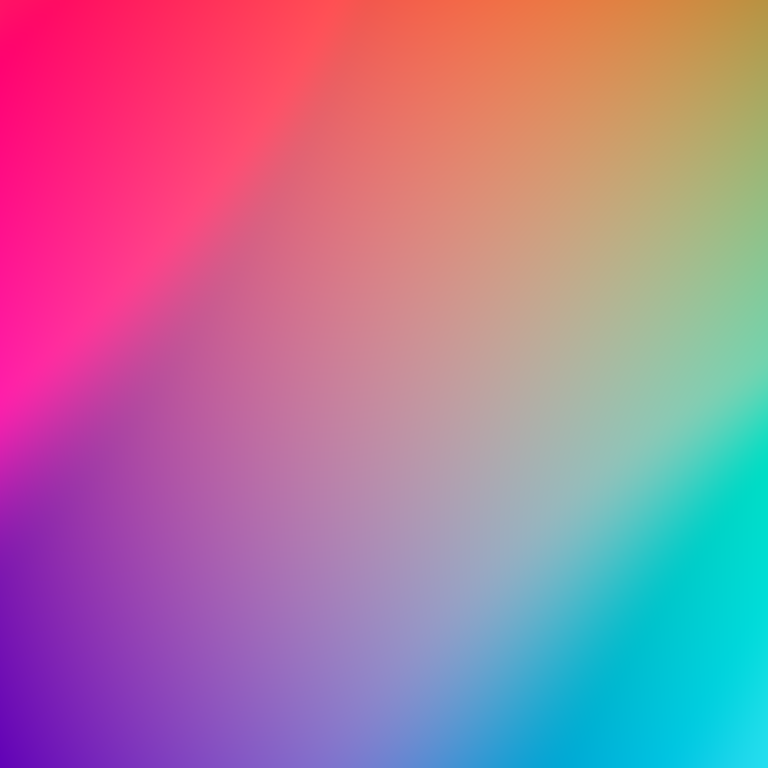
Give the GLSL for this background, as a WebGL 2 fragment shader.

```glsl
#version 300 es
precision highp float;
// Smooth three-part colour wash: a curved quadratic gradient fills the middle,
// a hot pink field glows in from the upper left and a cyan field from the
// lower right, each blended in across a soft parabolic border.

uniform vec2 u_resolution;
out vec4 fragColor;

// Quadratic blend from violet through dusty rose to ochre and green.
vec3 middleWash(vec2 p) {
    vec3 c = vec3(200.0, 140.0, 156.0);
    c += vec3(-34.0, 185.0, 18.0) * p.x;
    c += vec3(120.0, -40.0, -135.0) * p.y;
    c += vec3(130.0, -70.0, -138.0) * p.x * p.y;
    c += vec3(-300.0, -75.0, 60.0) * p.x * p.x;
    c += vec3(-70.0, -120.0, -49.0) * p.y * p.y;
    return c / 255.0;
}

// q is measured rightward and downward from the upper left corner.
vec3 pinkField(vec2 q) {
    float cornerGlow = 18.0 * (1.0 - smoothstep(0.0, 0.09, q.x + q.y));
    float green = 190.0 * q.x + 65.0 * q.y + 120.0 * q.x * q.y - 3.0;
    float blue = 102.0 - 45.0 * q.x + 130.0 * q.y;
    return vec3(255.0, max(green, 0.0) + cornerGlow, blue) / 255.0;
}

// r is measured leftward and upward from the lower right corner.
vec3 cyanField(vec2 r) {
    float red = 36.0 * (1.0 - smoothstep(0.0, 0.24, 1.6 * r.x + r.y));
    float green = 222.0 - 200.0 * r.x + 100.0 * r.x * r.y;
    float blue = 240.0 - 100.0 * r.x - 110.0 * r.y;
    return vec3(red, green, blue) / 255.0;
}

// Parabola a + b t + c t^2 that shapes the field borders.
float curve(vec3 k, float t) {
    return k.x + t * (k.y + t * k.z);
}

void main() {
    vec2 uv = gl_FragCoord.xy / u_resolution;
    vec2 fromTopLeft = vec2(uv.x, 1.0 - uv.y);
    vec2 fromBottomRight = vec2(1.0 - uv.x, uv.y);
    vec3 color = clamp(middleWash(uv - 0.5), 0.0, 1.0);

    // Cyan gains weight between its outer and inner border.
    float cyanOuter = curve(vec3(0.54, -0.5, -0.6), fromBottomRight.x);
    float cyanInner = curve(vec3(0.38, -1.2, -1.2), fromBottomRight.x);
    float cyan = 1.0 - smoothstep(cyanInner, cyanOuter, uv.y);
    color = mix(color, cyanField(fromBottomRight), cyan);

    // Pink fades out between its inner and outer border.
    float pinkInner = curve(vec3(0.43, -0.5, -0.68), fromTopLeft.y);
    float pinkOuter = curve(vec3(0.49, -0.35, -0.37), fromTopLeft.y);
    float pink = 1.0 - smoothstep(pinkInner, pinkOuter, uv.x);
    color = mix(color, pinkField(fromTopLeft), pink);

    fragColor = vec4(clamp(color, 0.0, 1.0), 1.0);
}
```
